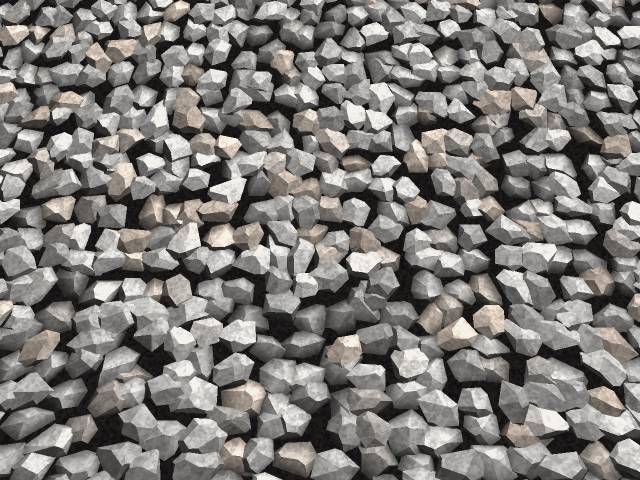
A WebGL 2 fragment shader for this texture:

```glsl
#version 300 es
precision highp float;

uniform vec2 u_resolution;
out vec4 fragColor;

vec3 hash3(vec2 p) {
  vec3 q = fract(p.xyx * vec3(0.1031, 0.1030, 0.0973));
  q += dot(q, q.yxz + 33.33);
  return fract((q.xxy + q.yzz) * q.zyx);
}

// Cellular noise: x = distance to the cell border, y = random value of the cell
vec2 cellular(vec2 p) {
  vec2 cell = floor(p);
  float nearest = 8.0, second = 8.0, value = 0.0;
  for (int j = -1; j <= 1; j++) {
    for (int i = -1; i <= 1; i++) {
      vec2 id = cell + vec2(i, j);
      vec3 r = hash3(id + 19.7);
      float d = length(id + r.xy - p);
      if (d < nearest) {
        second = nearest;
        nearest = d;
        value = r.z;
      } else {
        second = min(second, d);
      }
    }
  }
  return vec2(second - nearest, value);
}

// Heap of faceted stones: xy = slope, z = height, w = stone seed (-1 on bare ground)
vec4 heap(vec2 p) {
  vec4 surface = vec4(0.0, 0.0, 0.0, -1.0);
  vec2 cell = floor(p);
  for (int j = -1; j <= 1; j++) {
    for (int i = -1; i <= 1; i++) {
      vec2 id = cell + vec2(i, j);
      vec3 r = hash3(id), s = hash3(id + 57.3);
      vec2 q = p - id - 0.5 - 0.6 * (r.xy - 0.5);
      float turn = 6.2832 * r.z;
      vec2 axis = vec2(cos(turn), sin(turn));
      q -= axis * dot(q, axis) * 0.3 * s.x;

      // Tilted top, then cut by a ring of sloping sides
      float base = 0.42 * fract(r.x * 7.0 + s.y * 5.0);
      vec2 tilt = (s.yz - 0.5) * 1.1;
      vec3 facet = vec3(tilt, base + 0.42 + dot(tilt, q));
      for (int k = 0; k < 7; k++) {
        vec3 f = hash3(id * 1.7 + float(k) * 11.3);
        float angle = turn + (float(k) + 0.7 * f.x) * 0.8976;
        vec2 outward = vec2(cos(angle), sin(angle));
        float steep = mix(0.6, 3.2, f.y * f.y);
        float z = base + (mix(0.4, 0.66, f.z) - dot(outward, q)) * steep;
        if (z < facet.z) facet = vec3(-outward * steep, z);
      }
      if (facet.z > base && facet.z > surface.z) {
        surface = vec4(facet, fract(r.z * 13.7 + s.x));
      }
    }
  }
  return surface;
}

vec3 shade(vec2 p) {
  vec4 hit = heap(p);
  vec3 sun = normalize(vec3(0.3, 0.5, 0.88));
  vec3 normal = normalize(vec3(-hit.xy, 1.0));

  // Cast shadow along the sun direction
  float shadow = 0.0;
  for (int k = 1; k <= 4; k++) {
    vec3 ray = vec3(p, hit.z) + sun * (0.19 * float(k));
    shadow = max(shadow, smoothstep(0.0, 0.07, heap(ray.xy).z - ray.z));
  }

  // Chipped surface, fine grain and pale veins
  vec2 warped = p + 0.06 * sin(p.yx * 9.0 + hit.w * 40.0);
  vec2 chips = cellular(warped * 4.5 + hit.w * 31.0 + hit.xy * 3.0);
  vec2 grain = cellular(p * 12.0);
  float rough = 0.83 + 0.17 * chips.y + 0.17 * grain.y;
  float vein = (1.0 - smoothstep(0.02, 0.12, chips.x)) * step(0.45, hit.w);

  float seed = max(hit.w, 0.0);
  float light = 0.19 + 0.87 * max(dot(normal, sun), 0.0) * (1.0 - 0.92 * shadow);
  light *= mix(0.45, 1.0, smoothstep(0.0, 0.4, hit.z));
  float albedo = mix(0.68, 0.97, fract(seed * 5.3)) * rough + 0.09 * vein;
  vec3 tint = mix(vec3(1.01, 1.0, 0.985), vec3(1.06, 0.98, 0.91),
                  smoothstep(0.68, 0.95, seed));
  vec3 stone = min(albedo * light * tint, vec3(0.96, 0.95, 0.93));
  vec3 ground = vec3(0.10, 0.09, 0.09) * (0.6 + 0.7 * grain.y);
  return hit.w < 0.0 ? ground : stone;
}

void main() {
  vec3 color = vec3(0.0);
  for (int k = 0; k < 4; k++) {
    vec2 offset = vec2(k % 2, k / 2) * 0.5 - 0.25;
    vec2 uv = (gl_FragCoord.xy + offset) / u_resolution.y;
    float middle = 0.5 * u_resolution.x / u_resolution.y;
    // Stones shrink with distance toward the top
    vec2 plane = vec2((uv.x - middle) * (1.0 + 0.75 * uv.y),
                      1.12 * (uv.y + 0.375 * uv.y * uv.y));
    color += shade(plane * 12.5 + 40.0);
  }
  fragColor = vec4(color * 0.25, 1.0);
}
```
